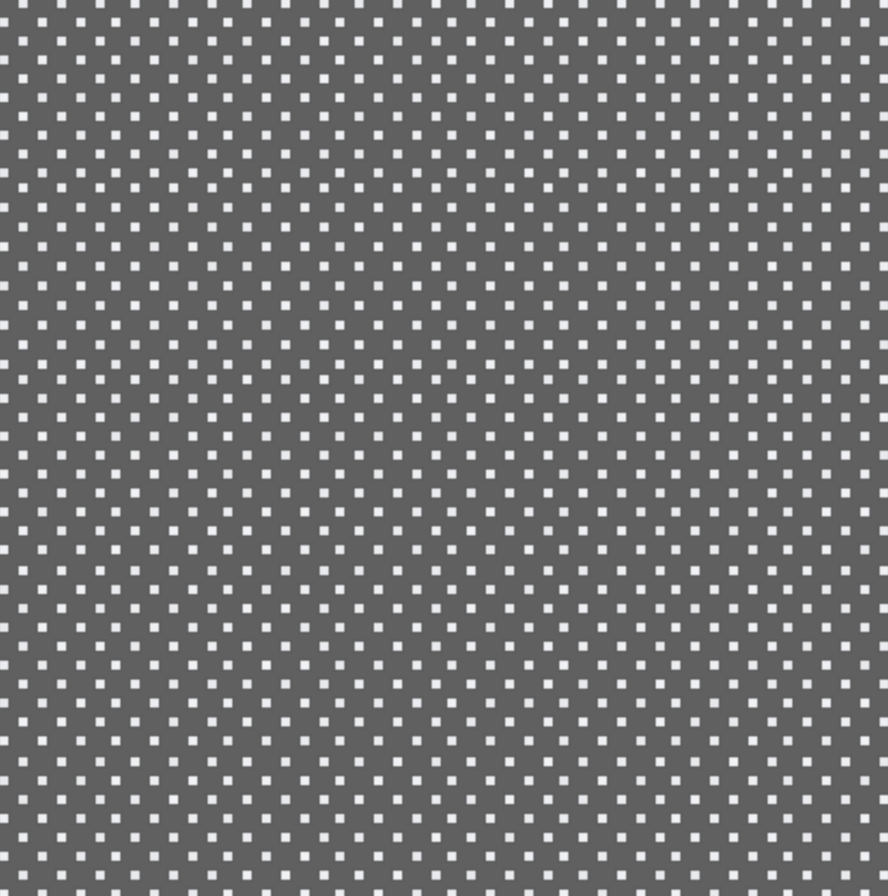
Write a Shadertoy shader that draws this pattern.

```glsl
#define BLOCK_WIDTH 0.125
#define COLUMN_STEP 0.0215
#define FIRST_COLUMN 0.0043
#define DOT_HALF 0.0050
#define DOT_SOFT 0.0018
#define HALO_DEPTH 0.02
#define TONE_VARIATION 0.04
#define GROUND_COLOR vec3(0.378, 0.378, 0.379)
#define DOT_COLOR vec3(0.925, 0.932, 0.942)

const float COLUMNS_PER_BLOCK = 6.0;
const float ROWS_PER_BAND = 10.0;
const float SEAM_MARGIN = 0.0087;

// First row of each band and the row step within it, measured from the top
const vec2 ROW_BANDS[5] = vec2[5](
    vec2(0.0039, 0.0210),
    vec2(0.2096, 0.0219),
    vec2(0.4236, 0.0211),
    vec2(0.6369, 0.0211),
    vec2(0.8502, 0.0211));

float hash(vec2 cell) {
    return fract(sin(dot(cell, vec2(127.1, 311.7))) * 43758.5453);
}

// Returns (column index, horizontal offset from its centre)
vec2 nearestColumn(float x) {
    float local = x - FIRST_COLUMN + SEAM_MARGIN;
    float block = floor(local / BLOCK_WIDTH);
    float inside = local - block * BLOCK_WIDTH - SEAM_MARGIN;
    float k = clamp(round(inside / COLUMN_STEP), 0.0, COLUMNS_PER_BLOCK - 1.0);
    return vec2(block * COLUMNS_PER_BLOCK + k, inside - k * COLUMN_STEP);
}

// Returns (row index, vertical offset from its centre)
vec2 nearestRow(float y) {
    int band = 0;
    for (int i = 1; i < 5; i++) {
        if (y > ROW_BANDS[i].x - SEAM_MARGIN) band = i;
    }
    float inside = y - ROW_BANDS[band].x;
    float rowStep = ROW_BANDS[band].y;
    float k = clamp(round(inside / rowStep), 0.0, ROWS_PER_BAND - 1.0);
    return vec2(float(band) * ROWS_PER_BAND + k, inside - k * rowStep);
}

float softSquare(vec2 offset, float halfSize, float softness) {
    vec2 edge = 1.0 - smoothstep(halfSize - softness, halfSize + softness, abs(offset));
    return edge.x * edge.y;
}

void mainImage(out vec4 fragColor, in vec2 fragCoord) {
    vec2 p = fragCoord / iResolution.y;
    vec2 column = nearestColumn(p.x);
    vec2 row = nearestRow(1.0 - p.y);
    vec2 cell = vec2(column.x, row.x);
    vec2 offset = vec2(column.y, row.y);

    // Dots fill alternate cells, as on a checkerboard
    float filled = mod(cell.x + cell.y, 2.0);
    float softness = max(DOT_SOFT, 0.7 / iResolution.y);
    float dotMask = filled * softSquare(offset, DOT_HALF, softness);

    // Faint dark rim around each dot
    float halo = filled * softSquare(offset, DOT_HALF * 1.55, softness);
    vec3 color = GROUND_COLOR - HALO_DEPTH * halo;

    // Slight tone change from dot to dot
    vec3 dotColor = DOT_COLOR + TONE_VARIATION * (hash(cell) - 0.5);
    color = mix(color, dotColor, dotMask);

    fragColor = vec4(color, 1.0);
}
```
